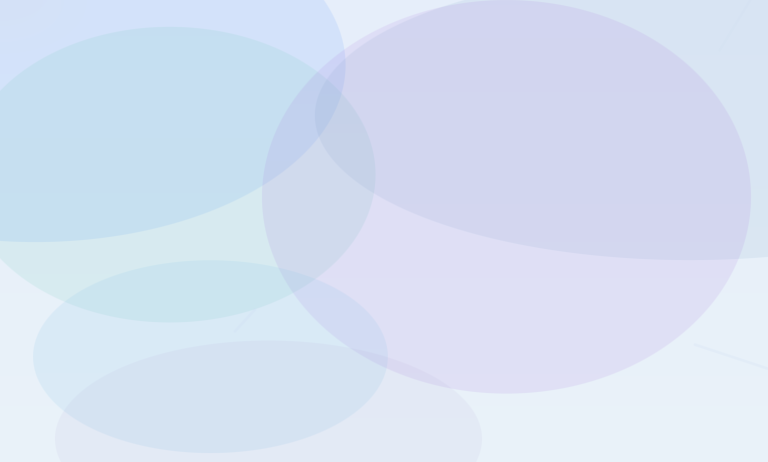
A Shadertoy shader for this background:

```glsl
// Blends a translucent ellipse over the base colour
vec3 addEllipse(vec3 base, vec2 uv, vec2 center, vec2 radii, vec3 tint, float opacity) {
    float k = length((uv - center) / radii);
    float edge = max(fwidth(k), 1e-5);
    float mask = 1.0 - smoothstep(-0.7 * edge, 0.7 * edge, k - 1.0);
    return mix(base, tint, opacity * mask);
}

// Blends a faint straight stroke over the base colour
vec3 addStroke(vec3 base, vec2 uv, vec2 a, vec2 b, vec3 tint, float opacity) {
    vec2 aspect = vec2(iResolution.x / iResolution.y, 1.0);
    vec2 p = (uv - a) * aspect, d = (b - a) * aspect;
    float dist = length(p - d * clamp(dot(p, d) / dot(d, d), 0.0, 1.0));
    return mix(base, tint, opacity * (1.0 - smoothstep(0.001, 0.005, dist)));
}

void mainImage(out vec4 fragColor, in vec2 fragCoord) {
    vec2 uv = fragCoord / iResolution.xy;

    // Pale vertical gradient
    vec3 color = mix(vec3(0.914, 0.949, 0.976), vec3(0.902, 0.933, 0.980), uv.y);

    // Upper ellipses: blue, teal, slate and violet
    color = addEllipse(color, uv, vec2(0.046, 0.859), vec2(0.404, 0.383), vec3(0.40, 0.62, 0.98), 0.15);
    color = addEllipse(color, uv, vec2(0.221, 0.622), vec2(0.268, 0.320), vec3(0.47, 0.79, 0.74), 0.15);
    color = addEllipse(color, uv, vec2(0.898, 0.750), vec2(0.488, 0.313), vec3(0.45, 0.61, 0.75), 0.12);
    color = addEllipse(color, uv, vec2(0.6595, 0.574), vec2(0.3184, 0.426), vec3(0.66, 0.47, 0.86), 0.14);

    // Lower ellipses: sky and lavender
    color = addEllipse(color, uv, vec2(0.274, 0.228), vec2(0.231, 0.2087), vec3(0.52, 0.76, 0.90), 0.15);
    color = addEllipse(color, uv, vec2(0.3496, 0.050), vec2(0.278, 0.213), vec3(0.62, 0.55, 0.78), 0.08);

    // Soft corner glow
    float glow = 1.0 - smoothstep(0.02, 0.14, length(uv - vec2(0.0, 1.0)));
    color = mix(color, vec3(0.84, 0.88, 0.95), 0.4 * glow);

    // Faint strokes
    vec3 strokeTint = vec3(0.78, 0.85, 0.94);
    color = addStroke(color, uv, vec2(0.937, 0.891), vec2(0.977, 1.0), strokeTint, 0.15);
    color = addStroke(color, uv, vec2(0.905, 0.254), vec2(1.0, 0.202), strokeTint, 0.2);
    color = addStroke(color, uv, vec2(0.306, 0.283), vec2(0.332, 0.330), strokeTint, 0.2);

    fragColor = vec4(color, 1.0);
}
```
